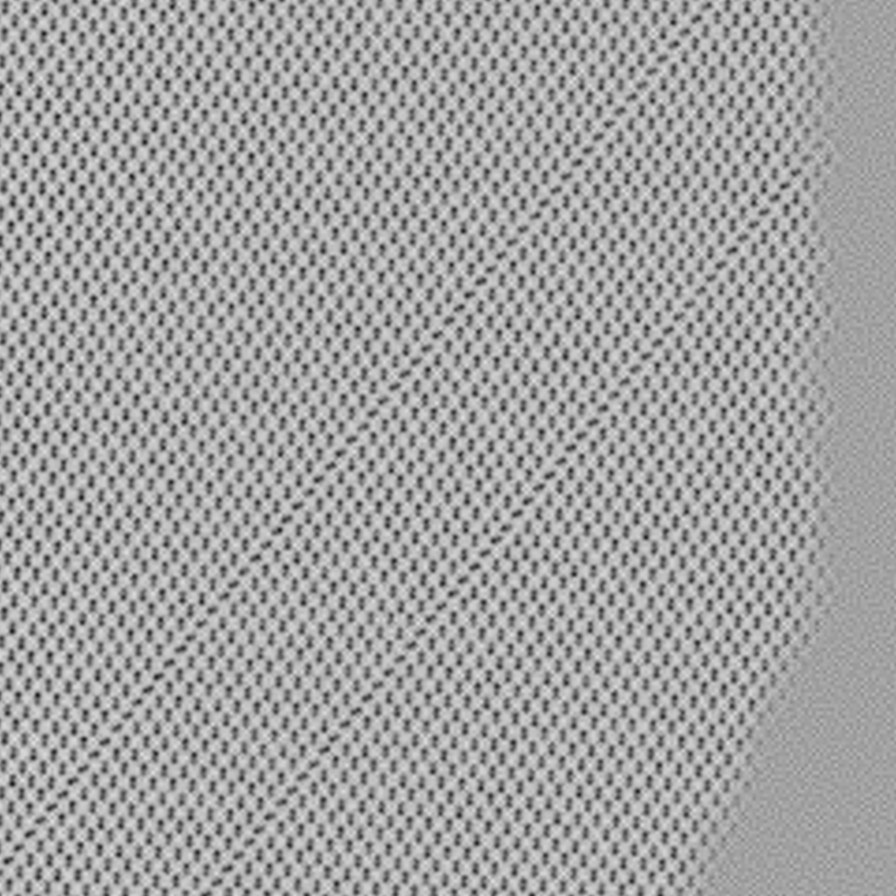
Write a WebGL 2 fragment shader that draws this texture.

```glsl
#version 300 es
precision highp float;

// Grey micrograph of a crystal: a skewed lattice of dark atom pairs, crossed by
// two diagonal stacking faults and fading at the right into grainy, shapeless grey.
// Pairs are Gaussians summed over nearby sites, with bright ridges between them.

uniform vec2 u_resolution;
out vec4 fragColor;

const float TAU = 6.2831853;

// Lattice, in canvas widths
const vec2 ALONG = vec2(0.01198, 0.01467);    // step along a fault layer
const vec2 ACROSS = vec2(-0.0099, 0.0160);    // step to the next layer
const vec2 ORIGIN = vec2(0.331, 0.4335);      // a site on the first fault
const float SECOND_FAULT = -11.0;             // layer index of the second fault
const float FAULT_SLIP = 0.333;               // slip per fault, in ALONG steps

// Atom pairs
const vec2 PAIR_HALF = vec2(0.0003, 0.0038);  // centre to atom
const vec2 FAULT_HALF = vec2(0.0031, 0.0013); // same, turned on a fault layer
const float ATOM_SIGMA = 0.00285;
const float ATOM_DEPTH = 0.41;
const float IMBALANCE = 0.28;                 // one atom of a pair darker
const float DEPTH_VARIATION = 0.10;           // pair to pair
const float JITTER = 0.0008;
const float RIDGE = 0.016;                    // bright lines between the pairs

// Tones
const float BRIGHT_GREY = 0.758;
const float BARE_GREY = 0.632;
const float GRAIN = 0.12;
const float GRAIN_CELLS = 240.0;              // across the canvas

// Crystal edge
const float EDGE_X = 0.913;
const float BEND_Y = 0.32;
const float BEND_SLOPE = 0.45;
const float EDGE_FADE = 0.038;

// Integer hash: two values in 0..1 per cell
vec2 hash2(vec2 cell) {
    uvec2 h = uvec2(ivec2(cell)) * 1664525u + 1013904223u;
    h.x += h.y * 1664525u;
    h.y += h.x * 1664525u;
    h ^= h >> 16u;
    h.x += h.y * 1664525u;
    h.y += h.x * 1664525u;
    h ^= h >> 16u;
    return vec2(h & 65535u) / 65535.0;
}

float valueNoise(vec2 p) {
    vec2 cell = floor(p);
    vec2 f = fract(p);
    f = f * f * (3.0 - 2.0 * f);
    float low = mix(hash2(cell).x, hash2(cell + vec2(1, 0)).x, f.x);
    float high = mix(hash2(cell + vec2(0, 1)).x, hash2(cell + vec2(1, 1)).x, f.x);
    return mix(low, high, f.y);
}

// Noise less the mean of its neighbours, so no broad blotches remain
float fineGrain(vec2 p) {
    vec2 e = vec2(1, 0);
    float around = valueNoise(p + e) + valueNoise(p - e)
                 + valueNoise(p + e.yx) + valueNoise(p - e.yx);
    return valueNoise(p) - 0.25 * around;
}

float cross2(vec2 a, vec2 b) {
    return a.x * b.y - a.y * b.x;
}

float atom(vec2 d) {
    return exp(-dot(d, d) / (2.0 * ATOM_SIGMA * ATOM_SIGMA));
}

// Slip of a layer: grows by one step beyond each fault, half a step on it
float slipAt(float layer) {
    float first = clamp(0.5 - 0.5 * layer, 0.0, 1.0);
    float second = clamp(0.5 + 0.5 * (SECOND_FAULT - layer), 0.0, 1.0);
    return FAULT_SLIP * (first + second);
}

// Brightness of the lattice relative to its base: ridges minus atom pairs
float lattice(vec2 p) {
    vec2 q = p - ORIGIN;
    float area = cross2(ALONG, ACROSS);
    float u = cross2(q, ACROSS) / area;
    float v = cross2(ALONG, q) / area;
    float dark = 0.0;
    for (int j = -1; j <= 1; j++) {
        float layer = floor(v + 0.5) + float(j);
        float slip = slipAt(layer);
        bool onFault = layer == 0.0 || layer == SECOND_FAULT;
        vec2 halfPair = onFault ? FAULT_HALF : PAIR_HALF;
        float column = floor(u - slip + 0.5);
        for (int i = -1; i <= 1; i++) {
            vec2 site = vec2(column + float(i), layer);
            vec2 offset = (hash2(site + 311.0) - 0.5) * 2.0 * JITTER;
            vec2 d = q - (site.x + slip) * ALONG - layer * ACROSS - offset;
            vec2 wear = (2.0 * hash2(site) - 1.0) * vec2(IMBALANCE, DEPTH_VARIATION);
            dark += (1.0 + wear.y + wear.x) * atom(d - halfPair);
            dark += (1.0 + wear.y - wear.x) * atom(d + halfPair);
        }
    }
    float ridges = -cos(TAU * (u - slipAt(v))) - cos(TAU * v);
    return RIDGE * ridges - ATOM_DEPTH * dark;
}

void main() {
    vec2 p = gl_FragCoord.xy / u_resolution;

    // Ragged edge of the crystal, bending inward near the bottom
    float edge = EDGE_X - BEND_SLOPE * max(BEND_Y - p.y, 0.0);
    edge += 0.025 * (valueNoise(p * 28.0) - 0.5);
    float crystal = 1.0 - smoothstep(-EDGE_FADE, EDGE_FADE, p.x - edge);

    // Contrast drifts slowly about the mean grey, stronger at the left
    float contrast = 0.96 + 0.08 * valueNoise(p * 5.0 + 19.0);
    contrast += 0.08 * smoothstep(0.3, 0.0, p.x);

    float swing = contrast * crystal * (BRIGHT_GREY - BARE_GREY + lattice(p));
    float grey = BARE_GREY + swing + GRAIN * fineGrain(p * GRAIN_CELLS);
    fragColor = vec4(vec3(clamp(grey, 0.0, 1.0)), 1.0);
}
```
